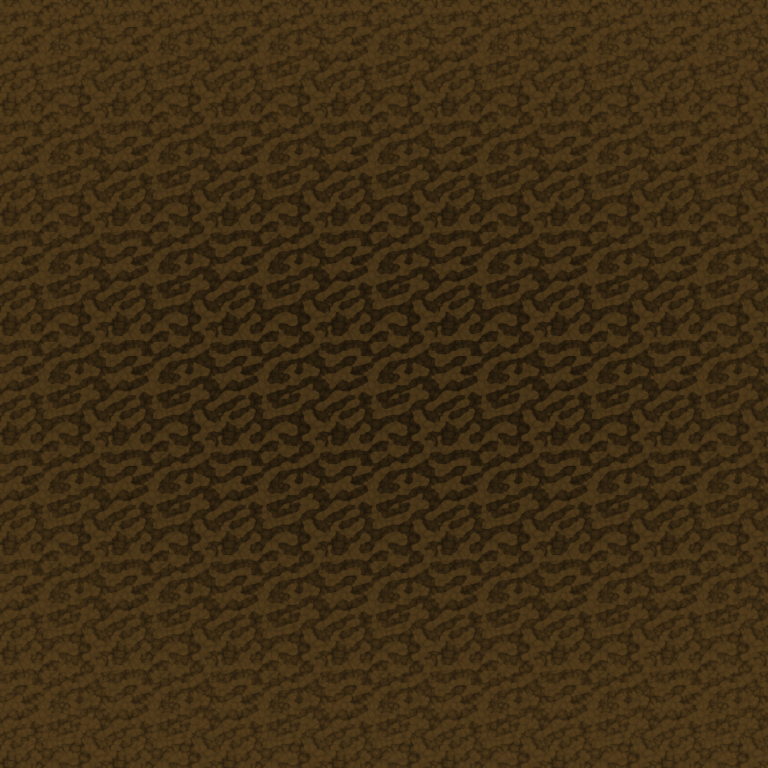
A Shadertoy shader for this texture:

```glsl
// Draws a dark brown mottled hide: short lumpy blotches repeating 7 by 7, fading toward the borders.

const float TAU = 6.2831853;
const float REPEATS = 7.0;
const float COARSE_CELLS = 15.0;
const float FINE_CELLS = 28.0;
const int WAVE_COUNT = 24;

const vec3 LIGHT_CENTRE = vec3(0.274, 0.200, 0.090);
const vec3 LIGHT_BORDER = vec3(0.306, 0.223, 0.101);
const vec3 DARK_CENTRE = vec3(0.155, 0.112, 0.050);
const vec3 DARK_BORDER = vec3(0.258, 0.187, 0.084);

float hash11(float n) {
    return fract(sin(n * 12.9898 + 4.13) * 4375.85);
}

vec2 hash22(vec2 p) {
    vec2 d = vec2(dot(p, vec2(127.1, 311.7)), dot(p, vec2(269.5, 183.3)));
    return fract(sin(d) * 4375.85);
}

// Layered sines, mostly across the rows; whole wave numbers repeat every unit.
float blotchField(vec2 p) {
    float sum = 0.0;
    for (int i = 0; i < WAVE_COUNT; i++) {
        float seed = float(i) * 3.0 + 2.0;
        float angle = 0.5 * TAU * (float(i) + hash11(seed)) / float(WAVE_COUNT);
        angle += 0.2 * sin(2.0 * angle);
        float radius = mix(0.55, 1.35, hash11(seed + 1.0));
        vec2 wave = radius * vec2(5.0 * cos(angle), 7.0 * sin(angle));
        wave.x -= 0.28 * wave.y; // lean up to the right
        sum += sin(TAU * (dot(p, round(wave)) + hash11(seed + 2.0)));
    }
    return sum * sqrt(2.0 / float(WAVE_COUNT));
}

// Wrapped cellular noise: distances to the nearest and second nearest points.
vec2 cellular(vec2 p, float period) {
    vec2 cell = floor(p);
    vec2 local = p - cell;
    vec2 nearest = vec2(8.0);
    for (int y = -1; y <= 1; y++) {
        for (int x = -1; x <= 1; x++) {
            vec2 offset = vec2(x, y);
            vec2 point = offset + hash22(mod(cell + offset, period));
            float d = length(point - local);
            nearest.y = min(nearest.y, max(nearest.x, d));
            nearest.x = min(nearest.x, d);
        }
    }
    return nearest;
}

// Small wobble that keeps the unit repeat.
vec2 warp(vec2 p, float amount) {
    return p + amount * vec2(sin(TAU * (5.0 * p.y + 2.0 * p.x)),
                             sin(TAU * (4.0 * p.x - 3.0 * p.y)));
}

// 1 at the centre of the canvas, 0 at the corners; falls faster vertically.
float centreDepth(vec2 uv) {
    return 1.0 - smoothstep(0.05, 0.60, length((uv - 0.5) * vec2(0.6, 1.0)));
}

void mainImage(out vec4 fragColor, in vec2 fragCoord) {
    vec2 uv = fragCoord / iResolution.xy;
    vec2 tile = uv * REPEATS;

    // Blotches whose edges follow the coarse cells
    vec2 lumps = cellular(warp(tile, 0.01) * COARSE_CELLS, COARSE_CELLS);
    vec2 grain = cellular(tile * FINE_CELLS, FINE_CELLS);
    float field = blotchField(tile) - 0.8 * (lumps.x - 0.45);
    float softness = 0.06 + 0.5 * fwidth(field);
    float dark = 1.0 - smoothstep(-softness, softness, field - 0.08);

    // Mottling and dark seams, stronger inside the blotches
    float seam = 1.0 - smoothstep(0.0, 0.35, lumps.y - lumps.x);
    float mottle = 0.5 * (0.45 - lumps.x) + 0.4 * (0.45 - grain.x) + 0.2 * (0.35 - seam);
    float shade = 1.0 + mottle * mix(0.32, 0.75, dark);

    // Broad fade of tone and contrast
    float depth = centreDepth(uv);
    vec3 light = mix(LIGHT_BORDER, LIGHT_CENTRE, depth);
    vec3 deep = mix(DARK_BORDER, DARK_CENTRE, depth);
    fragColor = vec4(mix(light, deep, dark) * shade, 1.0);
}
```
